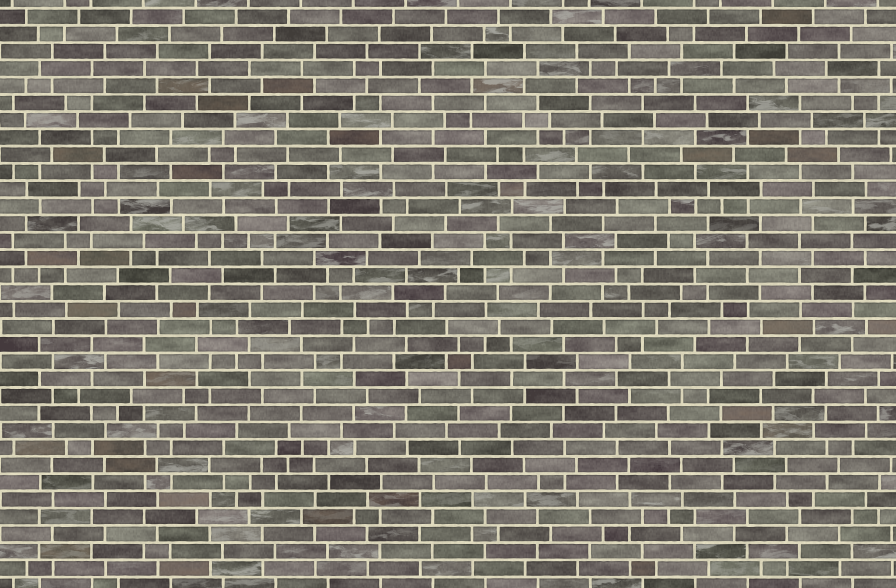
This texture is drawn by a Shadertoy shader. Its source:

```glsl
// Wall of weathered grey clinker bricks in an irregular bond with pale cream mortar.

// Lengths are fractions of the canvas height.
const float COURSE = 0.02932;      // height of one brick row with its joint
const float STRETCHER = 0.0892;    // length of a full brick with its joint
const float JOINT = 0.0047;        // mortar thickness
const float TOP_OFFSET = 0.0139;   // first bed joint below the top edge
const float HEADER_CHANCE = 0.17;  // share of half bricks

const vec3 MORTAR = vec3(0.87, 0.85, 0.74);
const vec3 DARK_CLAY = vec3(0.27, 0.25, 0.24);
const vec3 LIGHT_CLAY = vec3(0.55, 0.54, 0.50);
const vec3 CHALK = vec3(0.70, 0.70, 0.67);
const vec3 RUST = vec3(0.40, 0.31, 0.25);

float hash(vec2 p) {
    vec3 q = fract(vec3(p.xyx) * 0.1031);
    q += dot(q, q.yzx + 33.33);
    return fract((q.x + q.y) * q.z);
}

float noise(vec2 p) {
    vec2 i = floor(p), f = fract(p);
    f = f * f * (3.0 - 2.0 * f);
    return mix(mix(hash(i), hash(i + vec2(1, 0)), f.x),
               mix(hash(i + vec2(0, 1)), hash(i + vec2(1, 1)), f.x), f.y);
}

float fbm(vec2 p) {
    float sum = 0.0, amp = 0.5;
    for (int i = 0; i < 4; i++) {
        sum += amp * noise(p);
        p = p * 2.03 + 17.3;
        amp *= 0.5;
    }
    return sum / 0.9375;
}

// Lays bricks along a course until x is covered: returns start, length, index.
vec3 findBrick(float x, float row) {
    float start = -STRETCHER + 0.25 * STRETCHER * mod(row, 2.0)
                - 0.5 * STRETCHER * step(0.5, hash(vec2(row, 7.0)))
                + 0.004 * (hash(vec2(row, 19.0)) - 0.5);
    float len = STRETCHER, index = 0.0;
    for (int i = 0; i < 80; i++) {
        bool header = hash(vec2(index + 3.0, row + 41.0)) < HEADER_CHANCE;
        len = STRETCHER * (header ? 0.5 : 1.0);
        if (x < start + len) break;
        start += len;
        index += 1.0;
    }
    return vec3(start, len, index);
}

float boxDistance(vec2 p, vec2 halfSize, float radius) {
    vec2 q = abs(p) - halfSize + radius;
    return length(max(q, 0.0)) + min(max(q.x, q.y), 0.0) - radius;
}

// Fired clay: tone per brick, cloudy patches, fine grain and chalky bloom.
vec3 clayColor(vec2 p, vec2 id) {
    vec2 shift = 50.0 * vec2(hash(id + 5.0), hash(id + 11.0));
    float tone = 0.5 * (hash(id + 23.0) + hash(id + 31.0));
    float cloud = fbm(p * vec2(28.0, 75.0) + shift);
    float grain = noise(p * vec2(420.0, 260.0) + shift);
    float region = fbm(p * 3.5 + 4.0);
    float shade = 0.50 + 0.95 * (tone - 0.5) + 0.75 * (cloud - 0.5)
                + 0.20 * (grain - 0.5) + 0.45 * (region - 0.5);
    vec3 color = mix(DARK_CLAY, LIGHT_CLAY, clamp(shade, -0.05, 1.15));

    // Kiln tint from greenish to purplish, with a rare rusty brick.
    float tint = hash(id + 47.0) - 0.5;
    color += tint * vec3(0.022, -0.018, 0.026);
    float rusty = step(0.96, hash(id + 59.0));
    color = mix(color, RUST, rusty * 0.6 * cloud);

    // Pale smears, strong on a few bricks only.
    float smear = fbm(p * vec2(36.0, 110.0) + shift.yx + 2.0 * cloud);
    float bloom = smoothstep(0.66, 1.0, hash(id + 71.0));
    return mix(color, CHALK, 0.75 * bloom * smoothstep(0.42, 0.75, smear));
}

vec3 mortarColor(vec2 p) {
    return MORTAR * (0.94 + 0.10 * fbm(p * 40.0) + 0.05 * (noise(p * 380.0) - 0.5));
}

void mainImage(out vec4 fragColor, in vec2 fragCoord) {
    float pixel = 1.0 / iResolution.y;
    vec2 p = fragCoord * pixel;

    // Find the brick under this point.
    float depth = (1.0 - p.y - TOP_OFFSET) / COURSE;
    float row = floor(depth);
    vec3 brick = findBrick(p.x, row);
    vec2 id = vec2(brick.z, row + 2.0);
    vec2 local = vec2(p.x - brick.x - 0.5 * brick.y, (0.5 - fract(depth)) * COURSE);

    // Slightly uneven brick outline.
    vec2 halfSize = 0.5 * (vec2(brick.y, COURSE) - JOINT);
    halfSize -= 0.0005 * (vec2(hash(id + 83.0), hash(id + 97.0)) - 0.5);
    float d = boxDistance(local, halfSize, 0.0012);
    d += 0.0007 * (noise(p * 150.0) - 0.5);
    float coverage = clamp(0.5 - d / pixel, 0.0, 1.0);

    // Burnt rim, and a thin shadow below the upper joint.
    vec3 clay = clayColor(p, id);
    clay *= 1.0 - 0.13 * smoothstep(-0.0035, 0.0, d);
    clay *= 1.0 - 0.12 * smoothstep(halfSize.y - 0.003, halfSize.y, local.y);

    fragColor = vec4(mix(mortarColor(p), clay, coverage), 1.0);
}
```
